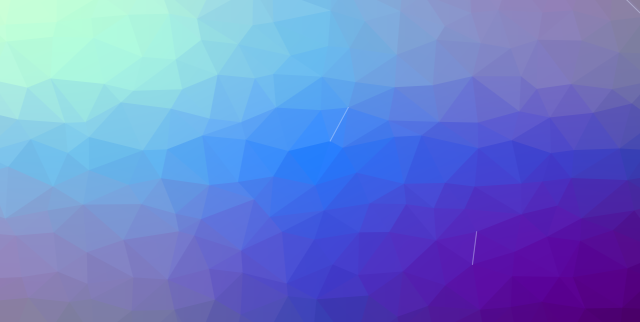
Give the GLSL for this background, as a WebGL 1 fragment shader.

```glsl
precision highp float;
// Low-poly mesh of flat triangles, fading from mint through blue to dark purple.

#define GRID vec2(17.0, 10.0)
#define JITTER 0.72
#define SEED 3.7
#define FACET_FLATNESS 0.85
#define FACET_CONTRAST 0.018
#define SEAM_STRENGTH 0.38

uniform vec2 u_resolution;

vec2 hash2(vec2 p) {
  vec2 q = vec2(dot(p, vec2(127.1, 311.7)), dot(p, vec2(269.5, 183.3)));
  return fract(sin(q + SEED) * 43758.55);
}

float cross2(vec2 a, vec2 b) { return a.x * b.y - a.y * b.x; }

// Palette ramp with eight equal steps
vec3 palette(float t) {
  t = clamp(t, 0.0, 1.0) * 8.0;
  vec3 c = mix(vec3(0.79, 1.0, 0.84), vec3(0.70, 1.0, 0.86), clamp(t, 0.0, 1.0));
  c = mix(c, vec3(0.61, 0.91, 0.89), clamp(t - 1.0, 0.0, 1.0));
  c = mix(c, vec3(0.39, 0.66, 0.96), clamp(t - 2.0, 0.0, 1.0));
  c = mix(c, vec3(0.13, 0.49, 1.0), clamp(t - 3.0, 0.0, 1.0));
  c = mix(c, vec3(0.28, 0.30, 0.84), clamp(t - 4.0, 0.0, 1.0));
  c = mix(c, vec3(0.35, 0.10, 0.70), clamp(t - 5.0, 0.0, 1.0));
  c = mix(c, vec3(0.36, 0.0, 0.60), clamp(t - 6.0, 0.0, 1.0));
  return mix(c, vec3(0.29, 0.0, 0.40), clamp(t - 7.0, 0.0, 1.0));
}

// The same ramp runs rightwards and downwards; the two are averaged
vec3 field(vec2 g) {
  vec2 uv = g / GRID;
  return 0.5 * (palette(uv.x) + palette(1.0 - uv.y));
}

// Moves the vertex of one cell to a fixed place inside that cell
vec2 pin(vec2 v, vec2 id, vec2 place) {
  vec2 d = abs(floor(place) - id);
  return d.x + d.y < 0.5 ? place : v;
}

// One jittered vertex per cell, with the bright centre and seams held in place
vec2 vertex(vec2 id) {
  vec2 v = id + 0.5 + JITTER * (hash2(id) - 0.5);
  v = pin(v, id, vec2(7.66, 5.31));
  v = pin(v, id, vec2(8.77, 5.62));
  v = pin(v, id, vec2(8.37, 4.25));
  v = pin(v, id, vec2(9.47, 4.64));
  v = pin(v, id, vec2(9.10, 5.41));
  v = pin(v, id, vec2(9.25, 6.66));
  v = pin(v, id, vec2(8.52, 6.58));
  v = pin(v, id, vec2(12.66, 2.80));
  return pin(v, id, vec2(12.55, 1.79));
}

// Signed distance to the line a-b, positive on its left
float side(vec2 p, vec2 a, vec2 b) {
  return cross2(b - a, p - a) / max(length(b - a), 0.001);
}

// Facet colour weighted by its smooth coverage
vec4 facet(vec2 p, vec2 a, vec2 b, vec2 c, float px) {
  float d = min(side(p, a, b), min(side(p, b, c), side(p, c, a)));
  float cover = clamp(d / px + 0.5, 0.0, 1.0);
  vec2 center = (a + b + c) / 3.0;
  vec3 color = mix(field(p), field(center), FACET_FLATNESS);
  color += FACET_CONTRAST * (hash2(center).x - 0.5);
  return vec4(color, 1.0) * cover;
}

// Thin light line between two points
float seam(vec2 p, vec2 a, vec2 b, float px) {
  vec2 ab = b - a;
  float t = clamp(dot(p - a, ab) / dot(ab, ab), 0.0, 1.0);
  float width = max(px, 0.03);
  return SEAM_STRENGTH * (1.0 - smoothstep(0.0, width, length(p - a - t * ab)));
}

void main() {
  vec2 p = gl_FragCoord.xy / u_resolution * GRID;
  float px = GRID.y / u_resolution.y;
  vec4 sum = vec4(field(p), 1.0) * 0.001;

  // Split each nearby quad along its Delaunay diagonal
  for (int j = -1; j <= 0; j++) {
    for (int i = -1; i <= 0; i++) {
      vec2 id = floor(p) + vec2(float(i), float(j));
      vec2 a = vertex(id);
      vec2 b = vertex(id + vec2(1.0, 0.0));
      vec2 c = vertex(id + vec2(1.0, 1.0));
      vec2 d = vertex(id + vec2(0.0, 1.0));
      float angleSum = cross2(c - b, a - b) * dot(a - d, c - d)
                     + dot(c - b, a - b) * cross2(a - d, c - d);
      if (angleSum > 0.0) {
        sum += facet(p, a, b, c, px) + facet(p, a, c, d, px);
      } else {
        sum += facet(p, a, b, d, px) + facet(p, b, c, d, px);
      }
    }
  }
  vec3 color = sum.rgb / sum.a;

  // Light seams along a few edges
  float light = seam(p, vec2(8.77, 5.62), vec2(9.25, 6.66), px);
  light = max(light, seam(p, vec2(12.66, 2.80), vec2(12.55, 1.79), px));
  light = max(light, seam(p, vec2(16.65, 10.0), vec2(17.0, 9.6), px));
  gl_FragColor = vec4(mix(color, vec3(0.85, 0.9, 1.0), light), 1.0);
}
```
